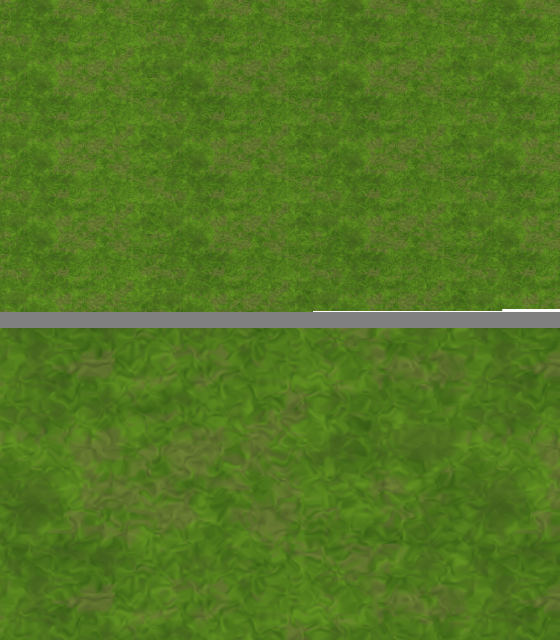
Top, the full canvas; bottom, a detail of the centre.
Reproduce this texture procedurally as a Shadertoy shader.

```glsl
const vec2 TILES = vec2(3.6, 4.0);          // repeats across and down
const float TILE_ASPECT = 1.8;              // tile width over height
const float SEAM_SOFTNESS = 0.012;          // in tile widths
const float SEAM_WANDER = 0.2;              // shift of the first seam from row to row
const float COLUMN_VARIATION = 0.025;
const float FIELD_VARIATION = 0.10;
const float PATCH_CONTRAST = 0.85;
const float BLADE_CONTRAST = 1.0;
const float DRY_AMOUNT = 0.75;
const vec2 GAP_START = vec2(0.559, 0.897);  // left ends of the bare strips
const vec2 GAP_HEIGHT = vec2(0.0035, 0.0093);

const vec3 DARK_GREEN = vec3(0.23, 0.385, 0.085);
const vec3 LIGHT_GREEN = vec3(0.385, 0.575, 0.13);
const vec3 DRY_STRAW = vec3(0.45, 0.50, 0.23);
const vec3 DULL_SHADE = vec3(0.29, 0.38, 0.14);
const vec3 BARE = vec3(1.0);

float hash(vec2 p) {
    return fract(sin(dot(p, vec2(127.1, 311.7))) * 43758.5453);
}

// Value noise that wraps vertically after the given number of cells
float noise(vec2 p, float period, float seed) {
    vec2 cell = floor(p);
    vec2 f = fract(p);
    f = f * f * (3.0 - 2.0 * f);
    float y0 = mod(cell.y, period) + seed;
    float y1 = mod(cell.y + 1.0, period) + seed;
    float bottom = mix(hash(vec2(cell.x, y0)), hash(vec2(cell.x + 1.0, y0)), f.x);
    float top = mix(hash(vec2(cell.x, y1)), hash(vec2(cell.x + 1.0, y1)), f.x);
    return mix(bottom, top, f.y);
}

// Noise at a whole number of cells per tile height, centred on zero
float layer(vec2 p, float cells, float seed) {
    return noise(p * cells, cells, seed) - 0.5;
}

// One tile of turf
vec3 grass(vec2 tilePos, float column, float fieldTone) {
    vec2 p = tilePos * vec2(TILE_ASPECT, 1.0);

    // Broad patches, slightly stretched sideways
    vec2 wide = p * vec2(0.7, 1.0);
    float patches = 0.35 * layer(wide, 4.0, 11.0) + 0.4 * layer(wide, 9.0, 37.0)
                  + 0.35 * layer(wide, 17.0, 71.0);

    // Fine blades, bent by a warp
    vec2 warp = vec2(layer(p, 22.0, 131.0), layer(p, 22.0, 173.0));
    vec2 bent = p + 0.05 * warp;
    float blades = 0.4 * layer(bent, 30.0, 211.0) + 0.6 * layer(bent, 56.0, 257.0);

    float tone = 0.5 + PATCH_CONTRAST * patches + BLADE_CONTRAST * blades + fieldTone;
    vec3 color = mix(DARK_GREEN, LIGHT_GREEN, clamp(tone, -0.2, 1.2));

    // Worn areas: dull shade below, dry straw above
    float wear = layer(wide, 6.0, 307.0) + 0.7 * layer(p, 14.0, 353.0);
    float fiber = layer(bent, 40.0, 401.0);
    float dry = smoothstep(0.0, 0.5, wear + 0.6 * fiber);
    float dull = smoothstep(0.1, 0.6, 0.6 * fiber - wear);
    color = mix(color, DULL_SHADE, 0.5 * dull);
    color = mix(color, DRY_STRAW * (0.9 + 0.3 * blades), DRY_AMOUNT * dry);
    return color * (1.0 + COLUMN_VARIATION * (hash(vec2(column, 5.0)) - 0.5));
}

void mainImage(out vec4 fragColor, in vec2 fragCoord) {
    vec2 uv = fragCoord / iResolution.xy;
    vec2 pos = uv * TILES;
    float row = floor(pos.y);

    // Nearest vertical seam; only the first one wanders
    float seam = floor(pos.x + 0.5);
    float wander = seam == 1.0 ? SEAM_WANDER * (hash(vec2(row, 3.0)) - 0.5) : 0.0;
    float right = smoothstep(-SEAM_SOFTNESS, SEAM_SOFTNESS, pos.x - seam - wander);

    // Slow change across the whole field, so that repeats differ a little
    float fieldTone = FIELD_VARIATION * (noise(pos * 1.7, 64.0, 503.0) - 0.5);
    vec3 leftTile = grass(vec2(pos.x - seam + 1.0, pos.y), seam - 1.0, fieldTone);
    vec3 rightTile = grass(vec2(pos.x - seam, pos.y), seam, fieldTone);
    vec3 color = mix(leftTile, rightTile, right);

    // Bare strips along the lower edge
    vec2 pixel = 0.5 / iResolution.xy;
    vec2 inside = smoothstep(-pixel.xx, pixel.xx, uv.x - GAP_START)
                * smoothstep(-pixel.yy, pixel.yy, GAP_HEIGHT - uv.y);
    color = mix(color, BARE, max(inside.x, inside.y));
    fragColor = vec4(color, 1.0);
}
```
